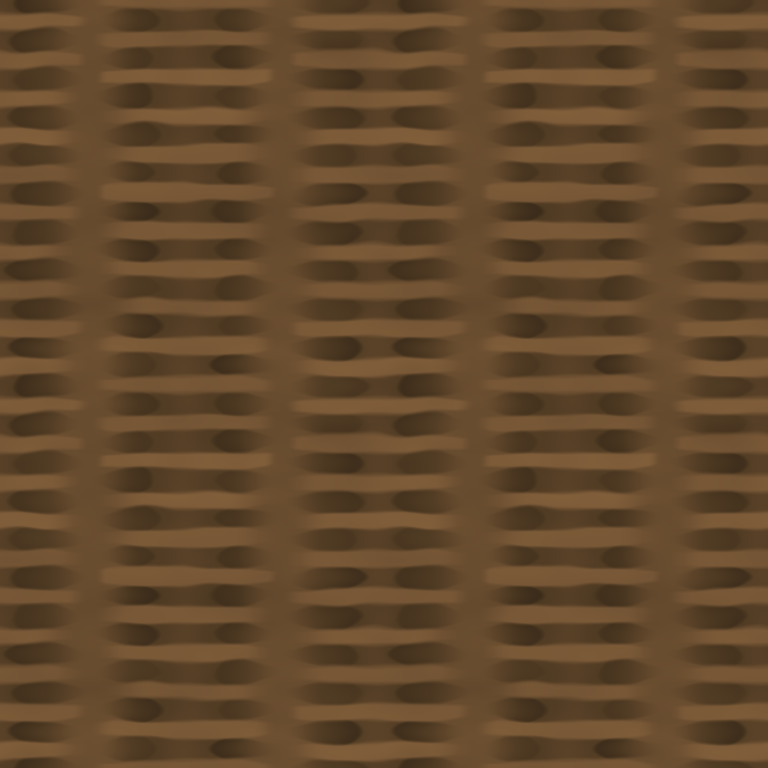
A Shadertoy shader for this texture:

```glsl
const vec2 STRANDS = vec2(4.0, 20.0);        // columns across, rows down the canvas
const vec2 VARIETY = vec2(2.0, 10.0);        // columns and rows before variation repeats
const float COLUMN_SHIFT = 0.47;             // sideways start of the first column
const float ROW_STAGGER = 0.55;              // vertical shift of every other column
const vec2 SPOT_GAP = vec2(0.30, 0.16);      // half gap between spots, even and odd columns
const float GROOVE_HALF = 0.275;             // half height of a dark groove, in rows
const float REED_HALF = 0.20;                // half height of a light reed, in rows
const float EDGE = 0.055;                    // softness of the strand edges
const vec2 WARP = vec2(0.05, 0.13);          // wobble of columns and rows
const float MOTTLE = 0.12;                   // strength of the tonal blotches

const vec3 REED_COLOR = vec3(0.495, 0.362, 0.225);
const vec3 BASE_COLOR = vec3(0.405, 0.296, 0.182);
const vec3 GROOVE_COLOR = vec3(0.315, 0.232, 0.138);
const vec3 SPOT_COLOR = vec3(0.215, 0.158, 0.095);

float hash(vec2 p) {
    vec3 q = fract(p.xyx * 0.1031);
    q += dot(q, q.yzx + 33.33);
    return fract((q.x + q.y) * q.z);
}

// Value noise that wraps after the given whole number of cells
float noise(vec2 p, vec2 period) {
    vec2 cell = floor(p);
    vec2 f = fract(p);
    f = f * f * (3.0 - 2.0 * f);
    vec2 lo = mod(cell, period);
    vec2 hi = mod(cell + 1.0, period);
    return mix(mix(hash(lo), hash(vec2(hi.x, lo.y)), f.x),
               mix(hash(vec2(lo.x, hi.y)), hash(hi), f.x), f.y);
}

float tileNoise(vec2 tile, vec2 cells) {
    return noise(tile * cells, cells);
}

// Random value of one strand, wrapped with the variation
float strandRandom(float column, float row, float seed) {
    return hash(mod(vec2(column, row), VARIETY) + seed * vec2(17.0, 31.0));
}

float band(float distanceToAxis, float halfHeight) {
    return 1.0 - smoothstep(halfHeight - EDGE, halfHeight + EDGE, distanceToAxis);
}

void mainImage(out vec4 fragColor, in vec2 fragCoord) {
    vec2 uv = fragCoord / iResolution.xy;
    vec2 tile = uv * STRANDS / VARIETY;

    // Strand coordinates, gently wobbled
    vec2 p = uv * STRANDS - vec2(COLUMN_SHIFT, 0.0);
    p.x += WARP.x * (tileNoise(tile, vec2(4.0, 20.0)) - 0.5);
    p.y += WARP.y * (tileNoise(tile + 0.37, vec2(12.0, 20.0)) - 0.5);
    float column = floor(p.x);
    float odd = mod(column, 2.0);
    p.y += ROW_STAGGER * odd;
    float x = 2.0 * fract(p.x) - 1.0;
    float along = abs(x);

    // Blotchy ground between the columns
    float blotch = 0.6 * tileNoise(tile + 0.13, vec2(5.0, 9.0))
                 + 0.4 * tileNoise(tile, vec2(13.0, 24.0)) - 0.5;
    vec3 color = BASE_COLOR;

    // Light reeds, some with crisp ends and some fading out
    float reedRow = floor(p.y + 0.5);
    float reedY = abs(p.y - reedRow);
    float endFade = mix(0.05, 0.55, strandRandom(column, reedRow, 1.0));
    float reedHalf = REED_HALF * mix(0.85, 1.1, strandRandom(column, reedRow, 2.0));
    float reed = band(reedY, reedHalf * (1.0 - 0.4 * pow(along, 4.0)));
    reed *= 1.0 - smoothstep(0.94 - endFade, 0.97, along);
    reed *= mix(0.5, 1.0, strandRandom(column, reedRow, 3.0));
    color = mix(color, REED_COLOR, reed);

    // Dark grooves, tapering towards their ends
    float row = floor(p.y);
    float grooveY = p.y - row - 0.5;
    float taper = 1.0 - 0.7 * smoothstep(0.6, 1.0, along);
    float pinch = 1.0 - 0.12 * exp(-30.0 * x * x);
    float groove = band(abs(grooveY), GROOVE_HALF * taper * pinch);
    groove *= 1.0 - smoothstep(0.5, 0.98, along);
    float centerGlow = 0.28 * (1.0 - smoothstep(0.0, 0.3, along));
    color = mix(color, GROOVE_COLOR, groove * (1.0 - centerGlow));

    // Paired spots: round inner edge, long fade outwards
    float side = x < 0.0 ? 5.0 : 6.0;
    float strength = strandRandom(column, row, side);
    float gap = mix(SPOT_GAP.x, SPOT_GAP.y, odd)
              + 0.08 * (strandRandom(column, row, side + 2.0) - 0.5);
    float outward = along - gap - 1.6 * grooveY * grooveY;
    float spot = smoothstep(-0.04, 0.05, outward);
    spot *= 0.65 * exp(-14.0 * outward * outward) + 0.25 * exp(-2.5 * max(outward, 0.0));
    color = mix(color, SPOT_COLOR, groove * spot * mix(0.2, 1.0, strength));

    color *= 1.0 + MOTTLE * blotch;
    fragColor = vec4(color, 1.0);
}
```
